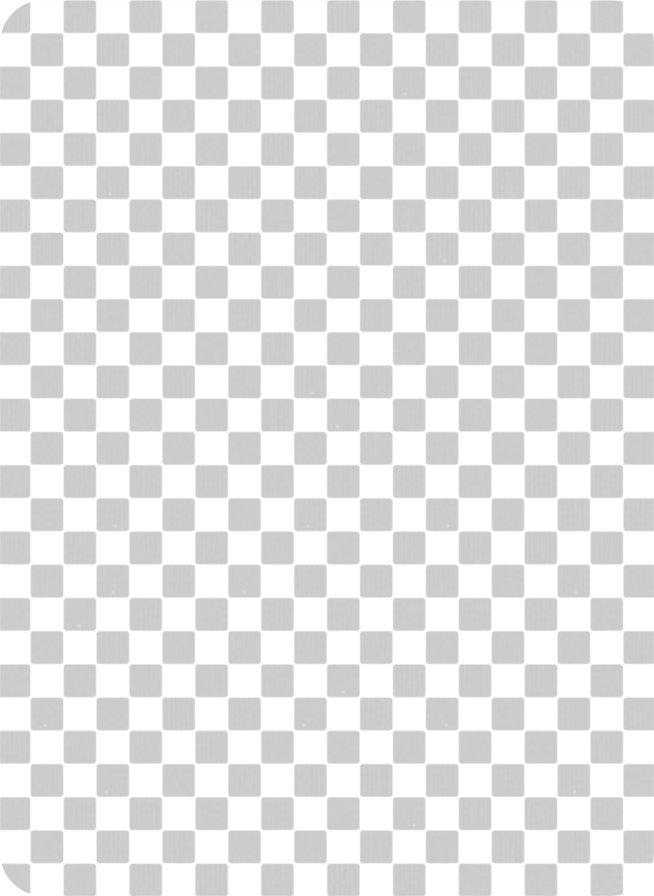
This pattern is drawn by a WebGL 1 fragment shader. Its source:

```glsl
precision highp float;

uniform vec2 u_resolution;

const vec2 CELL_COUNT = vec2(19.86, 26.98);
const vec2 GRID_OFFSET = vec2(0.074, 0.0);
const float CORNER_RADIUS = 0.049;
const float WHITE = 1.0;
const float GREY = 0.8;

float hash(vec2 p) {
    return fract(sin(dot(p, vec2(127.1, 311.7))) * 43758.5453);
}

float roundedBox(vec2 p, vec2 halfSize, float radius) {
    vec2 q = abs(p) - halfSize + radius;
    return length(max(q, 0.0)) + min(max(q.x, q.y), 0.0) - radius;
}

// Centre of the closest grey cell, stepping sideways out of white ones
vec2 nearestGreyCentre(vec2 grid) {
    vec2 cell = floor(grid);
    vec2 local = grid - cell - 0.5;
    float isWhite = mod(cell.x + cell.y, 2.0);
    vec2 towardEdge = abs(local.x) > abs(local.y)
        ? vec2(sign(local.x), 0.0)
        : vec2(0.0, sign(local.y));
    return cell + 0.5 + isWhite * towardEdge;
}

// Faint vertical banding and mottling that differ from cell to cell
float greyWear(vec2 local, vec2 cell) {
    float strength = 0.006 * hash(cell + 3.7);
    float streaks = sin(local.x * 42.0 + 6.28 * hash(cell)) * strength;
    float mottle = hash(floor(local * 9.0) + cell * 17.0) - 0.5;
    return streaks + mottle * 0.008;
}

// Small pale fleck near the lower edge of a few cells
float fleck(vec2 local, vec2 cell) {
    float present = step(0.93, hash(cell + 11.3));
    vec2 centre = vec2(0.5 * hash(cell + 5.1) - 0.25, 0.34);
    return present * (1.0 - smoothstep(0.02, 0.08, length(local - centre)));
}

void main() {
    vec2 uv = gl_FragCoord.xy / u_resolution;
    vec2 grid = vec2(uv.x, 1.0 - uv.y) * CELL_COUNT + GRID_OFFSET;
    float pixelInCells = CELL_COUNT.y / u_resolution.y;

    // Soft grey squares with slightly rounded corners
    vec2 centre = nearestGreyCentre(grid);
    vec2 local = grid - centre;
    float softness = max(0.035, 0.6 * pixelInCells);
    float squareDist = roundedBox(local, vec2(0.492), 0.09);
    float square = 1.0 - smoothstep(-softness, softness, squareDist);

    float grey = GREY + greyWear(local, centre) + 0.05 * fleck(local, centre);
    float shade = mix(WHITE, grey, square);

    // Rounded sheet corners fading to white
    float aspect = u_resolution.x / u_resolution.y;
    vec2 sheetPos = (uv - 0.5) * vec2(aspect, 1.0);
    float sheetDist = roundedBox(sheetPos, vec2(0.5 * aspect, 0.5), CORNER_RADIUS);
    float edge = max(0.001, 0.7 / u_resolution.y);
    shade = mix(shade, WHITE, smoothstep(-edge, edge, sheetDist));

    gl_FragColor = vec4(vec3(shade), 1.0);
}
```
